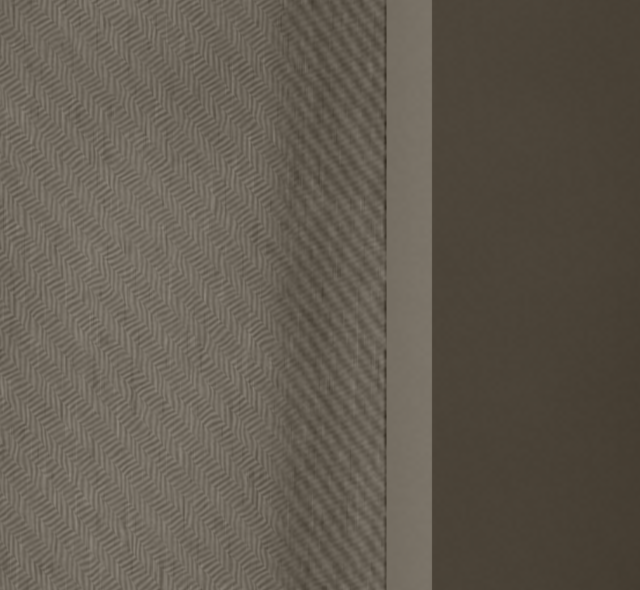
Write a Shadertoy shader that draws this texture.

```glsl
const float TAU = 6.2831853;
const float FABRIC_EDGE = 0.604;
const float STRIP_EDGE = 0.675;

float hash(vec2 p) {
    return fract(sin(dot(p, vec2(127.1, 311.7))) * 43758.5453);
}

float noise(vec2 p) {
    vec2 cell = floor(p);
    vec2 f = fract(p);
    f = f * f * (3.0 - 2.0 * f);
    float low = mix(hash(cell), hash(cell + vec2(1.0, 0.0)), f.x);
    float high = mix(hash(cell + vec2(0.0, 1.0)), hash(cell + vec2(1.0, 1.0)), f.x);
    return mix(low, high, f.y);
}

float signedNoise(vec2 p) {
    return 2.0 * noise(p) - 1.0;
}

float edgeStep(float edge, float x, float softness) {
    return smoothstep(edge - softness, edge + softness, x);
}

// Diagonal bands that alternate slanted and upright ribs
float herringbone(vec2 p, float period) {
    vec2 q = p + 0.0025 * vec2(signedNoise(p * 45.0), signedNoise(p * 45.0 + 19.0));
    float wave = sin(TAU * (q.y + 1.2 * q.x) / period);
    float upright = smoothstep(-0.05, 0.55, wave);
    float slantRib = sin(TAU * 86.0 * (q.y - 0.65 * q.x));
    float uprightRib = sin(TAU * 112.0 * q.x + 1.5 * signedNoise(q * vec2(60.0, 18.0)));
    float strength = 0.55 + 0.75 * noise(p * vec2(75.0, 50.0));
    return mix(slantRib, 0.85 * uprightRib, upright) * strength + 0.22 * wave;
}

// Tighter twill seen where the cloth turns away
float foldedTwill(vec2 p) {
    float bend = 0.004 * signedNoise(p * 35.0);
    float stripe = sin(TAU * (p.y + 1.3 * p.x + bend) / 0.036);
    float thread = signedNoise(p * vec2(150.0, 28.0));
    float crossRib = sin(TAU * 88.0 * (p.y - 0.4 * p.x + bend));
    return 0.75 * stripe + 0.55 * thread + 0.25 * crossRib;
}

// Sparse upright threads catching light or shade
float looseThreads(vec2 p) {
    float n = signedNoise(p * vec2(170.0, 26.0) + 7.0);
    return sign(n) * smoothstep(0.5, 0.95, abs(n));
}

vec3 fabric(vec2 uv, vec2 p) {
    float fold = smoothstep(0.40, 0.49, uv.x);
    float shade = 0.445 + 0.012 * sin(TAU * uv.x * 1.6);
    shade -= 0.018 * smoothstep(0.55, 1.0, uv.y);
    shade -= 0.052 * smoothstep(0.40, 0.47, uv.x);
    shade += 0.022 * smoothstep(0.50, 0.575, uv.x);
    shade += 0.012 * signedNoise(p * 6.0);

    float relief = mix(herringbone(p, 0.082), foldedTwill(p), fold);
    shade += 0.047 * relief + 0.035 * looseThreads(p);
    shade += 0.016 * signedNoise(p * 210.0);

    // Broken shadow along the hem
    float hem = smoothstep(FABRIC_EDGE - 0.006, FABRIC_EDGE - 0.001, uv.x);
    shade -= hem * (0.07 + 0.10 * noise(vec2(3.0, p.y * 85.0)));
    return shade + vec3(0.0, -0.028, -0.070);
}

vec3 strip(vec2 uv, vec2 p) {
    float across = (uv.x - FABRIC_EDGE) / (STRIP_EDGE - FABRIC_EDGE);
    float shade = 0.462 + 0.022 * smoothstep(0.0, 1.0, across);
    shade -= 0.012 * abs(uv.y - 0.45);
    shade += 0.006 * signedNoise(p * 130.0);
    return shade + vec3(0.0, -0.028, -0.072);
}

vec3 darkPanel(vec2 uv, vec2 p) {
    float across = (uv.x - STRIP_EDGE) / (1.0 - STRIP_EDGE);
    float shade = 0.298 - 0.022 * across * across + 0.012 * (uv.y - 0.5);
    shade += 0.004 * signedNoise(p * 9.0) + 0.005 * signedNoise(p * 140.0);
    return shade + vec3(0.0, -0.030, -0.073);
}

void mainImage(out vec4 fragColor, in vec2 fragCoord) {
    vec2 uv = fragCoord / iResolution.xy;
    vec2 p = fragCoord / iResolution.y;
    float softness = 0.8 / iResolution.x;

    vec3 color = fabric(uv, p);
    color = mix(color, strip(uv, p), edgeStep(FABRIC_EDGE, uv.x, softness));
    color = mix(color, darkPanel(uv, p), edgeStep(STRIP_EDGE, uv.x, softness));
    fragColor = vec4(clamp(color, 0.0, 1.0), 1.0);
}
```
